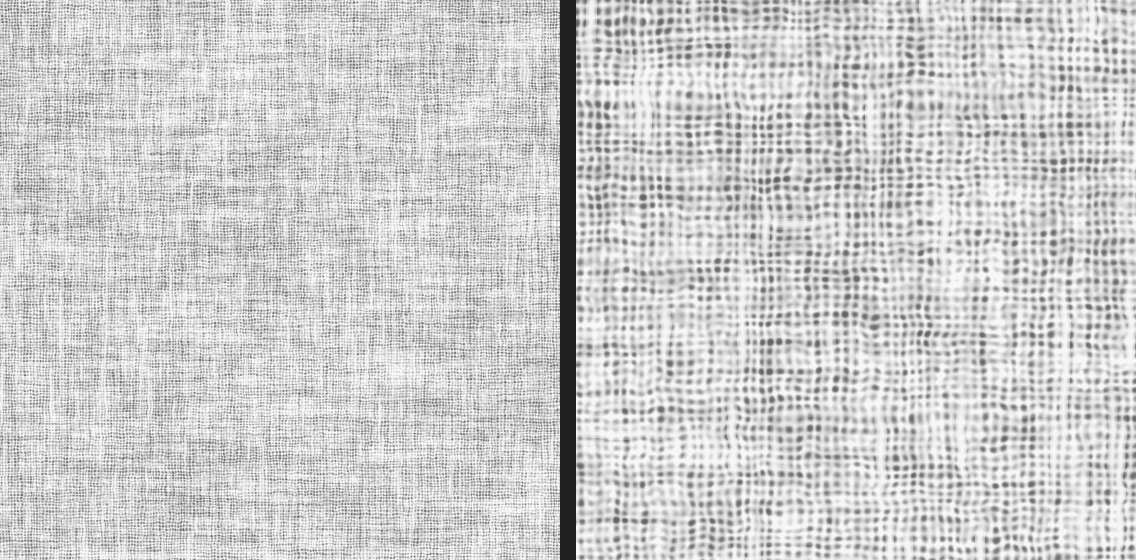
Left, the full canvas; right, a detail of the centre.
A Shadertoy shader for this texture:

```glsl
// Pale grey linen: an open plain weave with bright slubs and soft horizontal streaks.
#define THREADS 182.0
#define WOBBLE 0.8
#define THREAD_TONE 0.957
#define SLUB_TONE 0.965
#define GAP_SHADE 0.085
#define HOLE_SHADE 0.29
#define STREAK_SHADE 0.10
#define CLOUD_SHADE 0.06
#define FIBRE_SHADE 0.17
#define SLUB_RATE 15.0
#define DARKEST 0.38
#define TAU 6.2831853

float hash(vec2 cell) {
    vec3 q = fract(vec3(cell.xyx) * vec3(0.1031, 0.1030, 0.0973));
    q += dot(q, q.yzx + 33.33);
    return fract((q.x + q.y) * q.z);
}

float noise(vec2 p) {
    vec2 cell = floor(p), f = fract(p);
    f = f * f * (3.0 - 2.0 * f);
    float low = mix(hash(cell), hash(cell + vec2(1, 0)), f.x);
    float high = mix(hash(cell + vec2(0, 1)), hash(cell + vec2(1, 1)), f.x);
    return mix(low, high, f.y);
}

// Noise about zero that runs along one thread and is independent of its neighbours
float alongThread(float id, float t, float seed) {
    return noise(vec2(id + seed, t + seed)) - 0.5;
}

// Rounds off tones below the knee so that holes never turn black
float liftShadows(float tone) {
    float knee = 0.62, range = knee - DARKEST;
    float depth = max(knee - tone, 0.0);
    return max(tone, knee) - range * (1.0 - exp(-depth / range));
}

float linen(vec2 uv) {
    // Uneven thread spacing, wandering threads and small kinks
    vec2 p = uv * THREADS;
    p.x += WOBBLE * (noise(uv * vec2(42.0, 9.0)) - 0.5);
    p.y += WOBBLE * (noise(uv * vec2(9.0, 42.0) + 70.0) - 0.5);
    p.x += 0.5 * (noise(uv * vec2(85.0, 110.0) + 130.0) - 0.5);
    p.y += 0.5 * (noise(uv * vec2(110.0, 85.0) + 170.0) - 0.5);
    vec2 thread = floor(p);
    vec2 gapId = floor(p + 0.5);

    // Weft streaks and broad patches
    float streak = 0.5 * noise(uv * vec2(7.0, 60.0) + 20.0)
                 + 0.5 * noise(uv * vec2(18.0, 120.0) + 40.0) - 0.5;
    float cloud = 0.5 * noise(uv * vec2(6.0, 8.0) + 10.0)
                + 0.5 * noise(uv * vec2(17.0, 20.0) + 30.0) - 0.5;

    // Gaps between threads, each opening and closing along its length
    vec2 gap = 0.5 + 0.5 * cos(TAU * p);
    float warpOpen = 1.0 + 1.1 * alongThread(gapId.x, uv.y * 22.0, 300.0);
    float weftOpen = 1.0 + 1.1 * alongThread(gapId.y, uv.x * 22.0, 500.0);

    // Crossings of the gaps are the dark holes
    float open = warpOpen * weftOpen * mix(0.45, 1.55, hash(gapId + 900.0));
    open *= 1.0 - 0.7 * streak - 0.5 * cloud;

    float tone = THREAD_TONE;
    tone -= GAP_SHADE * (gap.x * warpOpen + gap.y * weftOpen);
    tone -= HOLE_SHADE * open * gap.x * gap.y;
    tone += STREAK_SHADE * streak + CLOUD_SHADE * cloud;

    // Tone of single threads and fine fibre grain
    tone += 0.07 * alongThread(thread.x, uv.y * 20.0, 110.0);
    tone += 0.07 * alongThread(thread.y, uv.x * 20.0, 210.0);
    tone += FIBRE_SHADE * (noise(uv * 330.0) - 0.5);

    // Thin bright slubs, mostly on the vertical threads
    float warpSlub = alongThread(thread.x, uv.y * SLUB_RATE, 710.0);
    float weftSlub = alongThread(thread.y, uv.x * SLUB_RATE, 810.0);
    float slub = smoothstep(0.29, 0.47, warpSlub + 0.1 * cloud) * (1.0 - 0.4 * gap.x);
    slub = max(slub, 0.6 * smoothstep(0.34, 0.5, weftSlub) * (1.0 - 0.5 * gap.y));
    return mix(liftShadows(tone), SLUB_TONE, 0.9 * slub);
}

void mainImage(out vec4 fragColor, in vec2 fragCoord) {
    // Four samples per pixel soften the thread edges
    float tone = 0.0;
    for (int i = 0; i < 4; i++) {
        vec2 offset = 0.5 * vec2(i % 2, i / 2) - 0.25;
        tone += 0.25 * linen((fragCoord + offset) / iResolution.y);
    }
    fragColor = vec4(vec3(clamp(tone, 0.0, 0.97)), 1.0);
}
```
